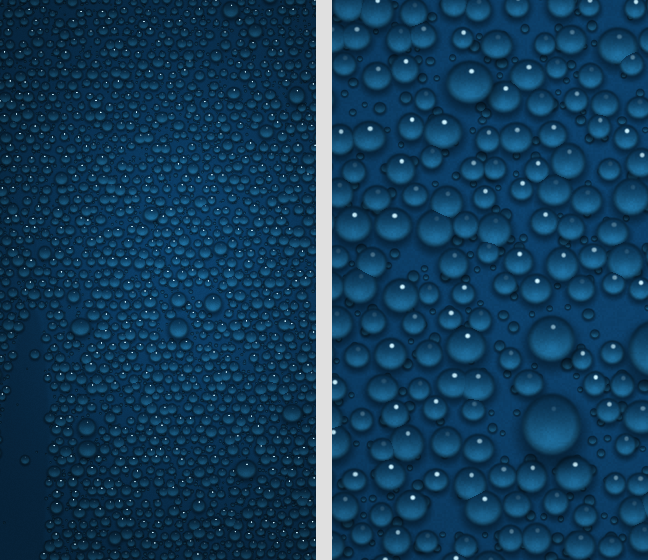
Left, the full canvas; right, a detail of the centre.
This texture is drawn by a Shadertoy shader. Its source:

```glsl
// Water drops beaded on a dim blue sheet, with one wiped streak at lower left.
// Three jittered staggered grids (mist, beads, large drops) are painted in turn;
// every drop has a dark top, a glowing belly, a soft shadow and a pinpoint glint.

const vec3 SHEET_BLUE = vec3(0.045, 0.232, 0.385);
const vec3 DROP_TOP   = vec3(0.036, 0.185, 0.300);
const vec3 DROP_BELLY = vec3(0.115, 0.405, 0.575);
const vec3 GLINT      = vec3(0.80, 0.95, 1.00);

struct Layer {
    float pitch;     // grid spacing, canvas width = 1
    vec2  radius;    // smallest and largest radius, in pitches
    float jitter;
    float density;
    float seed;
};

const Layer MIST  = Layer(0.019, vec2(0.14, 0.34), 0.80, 0.60, 11.0);
const Layer BEADS = Layer(0.038, vec2(0.31, 0.52), 0.46, 0.95, 47.0);
const Layer LARGE = Layer(0.150, vec2(0.14, 0.23), 0.70, 0.28, 83.0);

vec3 hash32(vec2 p) {
    vec3 q = fract(p.xyx * vec3(0.1031, 0.1030, 0.0973));
    q += dot(q, q.yxz + 33.33);
    return fract((q.xxy + q.yzz) * q.zyx);
}

vec2 cellSize(Layer layer) { return layer.pitch * vec2(1.0, 0.87); }

// Centre in xy, radius in z; radius is zero for an empty cell.
vec3 dropInCell(vec2 cell, Layer layer) {
    vec3 h = hash32(cell + layer.seed);
    vec2 stagger = vec2(0.5 * mod(cell.y, 2.0), 0.0);
    vec2 centre = (cell + stagger + 0.5 + (h.xy - 0.5) * layer.jitter) * cellSize(layer);
    float r = layer.pitch * mix(layer.radius.x, layer.radius.y, h.z * h.z);
    r *= mix(1.0, 0.88, smoothstep(0.9, 1.7, centre.y));
    float present = step(hash32(cell + layer.seed + 150.0).x, layer.density);
    return vec3(centre, r * present);
}

// Wiped streak: 1 inside, 0 outside.
float streakMask(vec2 p) {
    float halfWidth = 0.08 * sqrt(clamp((0.80 - p.y) / 0.4, 0.0, 1.0));
    float axis = mix(0.055, 0.10, p.y / 0.8);
    return 1.0 - smoothstep(-0.008, 0.008, abs(p.x - axis) - halfWidth);
}

// True where a large drop has swallowed its smaller neighbours.
bool swallowed(vec3 drop) {
    vec2 home = floor(drop.xy / cellSize(LARGE));
    for (int j = -1; j <= 1; j++)
    for (int i = -1; i <= 1; i++) {
        vec3 big = dropInCell(home + vec2(i, j), LARGE);
        if (big.z > 0.0 && distance(drop.xy, big.xy) < big.z * 1.08 + drop.z * 0.8) return true;
    }
    return false;
}

// q is the position inside the drop, in radii.
vec3 shadeDrop(vec2 q, float radius, float light, float glintAmount) {
    float d = length(q);
    float belly = 1.0 - smoothstep(-0.75, 0.85, q.y);
    vec3 color = mix(DROP_TOP, DROP_BELLY, belly * 0.82);
    color += 0.10 * DROP_BELLY * (1.0 - smoothstep(0.0, 0.6, length(q + vec2(0.0, 0.45))));
    color *= light * (1.0 - 0.34 * smoothstep(0.72, 1.0, d));
    float glintDistance = length(q - vec2(0.08, 0.50)) * radius;
    float glint = 1.0 - smoothstep(0.0010, 0.0036, glintDistance);
    return mix(color, GLINT, glint * glintAmount);
}

vec3 paintLayer(vec3 color, vec2 p, Layer layer, bool small, float light, float pixel) {
    vec2 home = floor(p / cellSize(layer));
    float shadow = 0.0, nearest = 1e3, radius = 1.0, glint = 0.0;
    vec2 local = vec2(0.0);
    for (int j = -1; j <= 1; j++)
    for (int i = -1; i <= 1; i++) {
        vec2 cell = home + vec2(i, j);
        vec3 drop = dropInCell(cell, layer);
        vec3 traits = hash32(cell + layer.seed + 310.0);
        bool wiped = streakMask(drop.xy) > 0.5 && traits.x < 0.93;
        if (drop.z <= 0.0 || wiped || (small && swallowed(drop))) continue;
        vec2 q = (p - drop.xy) / drop.z;
        q.x *= mix(0.88, 1.08, traits.y);
        float d = length(q);
        shadow = max(shadow, 1.0 - smoothstep(0.75, 1.55, length(q + vec2(0.0, 0.28))));
        if (d < nearest) {
            nearest = d;
            local = q;
            radius = drop.z;
            glint = mix(0.12, 1.0, smoothstep(0.35, 0.95, traits.z));
        }
    }
    glint *= smoothstep(0.006, 0.013, radius);
    color *= 1.0 - 0.42 * shadow;
    float softness = pixel / radius + 0.04;
    float cover = 1.0 - smoothstep(-softness, softness, nearest - 1.0);
    return mix(color, shadeDrop(local, radius, light, glint), cover);
}

void mainImage(out vec4 fragColor, in vec2 fragCoord) {
    vec2 p = fragCoord / iResolution.x;
    float pixel = 1.0 / iResolution.x;

    // Broad pool of light, fading towards the corners
    vec2 fromLight = (p - vec2(0.60, 0.95)) / vec2(0.85, 1.15);
    float light = mix(1.10, 0.62, smoothstep(0.0, 1.0, length(fromLight)));
    vec3 color = SHEET_BLUE * light * mix(1.0, 0.90, streakMask(p));

    color = paintLayer(color, p, MIST, true, light * 0.80, pixel);
    color = paintLayer(color, p, BEADS, true, light, pixel);
    color = paintLayer(color, p, LARGE, false, light, pixel);

    // Fine grain
    color *= 1.0 + 0.07 * (hash32(floor(p * 432.0)).x - 0.5);
    fragColor = vec4(color, 1.0);
}
```
